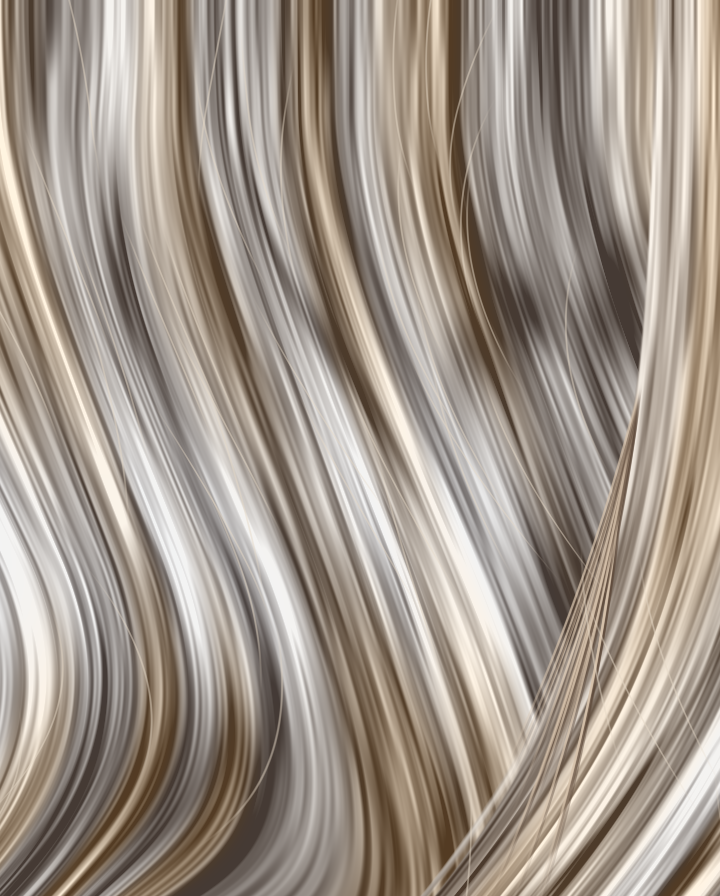
Give the GLSL for this texture, as a Shadertoy shader.

```glsl
// Long blonde hair: fine highlighted strands falling in soft, sweeping waves.

float hash(vec2 p) {
    vec3 q = fract(p.xyx * vec3(0.1031, 0.1030, 0.0973));
    q += dot(q, q.yzx + 33.33);
    return fract((q.x + q.y) * q.z);
}

float noise(vec2 p) {
    vec2 i = floor(p), f = fract(p);
    f = f * f * (3.0 - 2.0 * f);
    return mix(mix(hash(i), hash(i + vec2(1, 0)), f.x),
               mix(hash(i + vec2(0, 1)), hash(i + vec2(1, 1)), f.x), f.y);
}

float bump(float x, float center, float width) {
    float d = (x - center) / width;
    return exp(-d * d);
}

// Streamline coordinate of the main fall: sweeps right, then curls back at left
float mainFlow(float x, float t) {
    float curl = max(t - 0.62, 0.0);
    float sweep = 0.25 * smoothstep(0.12, 1.0, t);
    return x - sweep + 1.25 * curl * curl * (1.0 - smoothstep(0.08, 0.52, x));
}

// Streamline coordinate of the right lock, which sweeps to the lower left
float sideFlow(float x, float t) {
    return x + 0.25 * pow(t, 3.2);
}

// Colour of the hair at root position u and distance t down the fall
vec3 hair(float u, float t, float seed, float light, float sheen) {
    u += 0.022 * (noise(vec2(u * 8.0 + seed, t * 2.6)) - 0.5);
    float lock = noise(vec2(u * 19.0 + seed, t * 1.3));
    float strand = noise(vec2(u * 58.0 + seed, t * 2.2 + 7.0));
    float thin = noise(vec2(u * 135.0 + seed, t * 4.0 + 3.0));
    float fine = noise(vec2(u * 290.0 + seed, t * 9.0));

    float v = 0.59 + light
        + 0.46 * (lock - 0.5) + 0.48 * (strand - 0.5)
        + 0.50 * (thin - 0.5) + 0.52 * (fine - 0.5);
    v += sheen * (0.35 + 0.65 * lock);

    // Dark gaps between locks, and thinner ones between strands
    float gap = abs(noise(vec2(u * 13.0 + seed, t * 1.6 + 20.0)) - 0.5);
    float depth = smoothstep(0.3, 0.7, noise(vec2(u * 9.0 + seed, t * 3.0 + 40.0)));
    v -= 0.42 * depth * (1.0 - smoothstep(0.0, 0.10, gap));
    float slit = noise(vec2(u * 105.0 + seed, t * 3.2 + 60.0));
    v -= 0.38 * smoothstep(0.72, 0.92, slit);

    // Pale highlights
    float streak = noise(vec2(u * 42.0 + seed, t * 1.1 + 80.0));
    v += 0.26 * smoothstep(0.66, 0.9, streak);
    v = clamp(v, 0.0, 1.08);

    // Golden and ash dye, with cool light in the sheen
    vec3 color = mix(vec3(0.29, 0.23, 0.18), vec3(0.93, 0.90, 0.86), v);
    float dye = noise(vec2(u * 25.0 + seed, t * 0.9 + 100.0));
    float warmth = smoothstep(0.4, 0.85, dye) * (1.0 - sheen) - 0.35;
    color += warmth * vec3(0.055, 0.005, -0.065);
    return color + sheen * vec3(-0.035, 0.0, 0.05);
}

// Coverage of a hair at distance d from its centre line
float hairLine(float d, float width) {
    float px = 1.0 / iResolution.y;
    return 1.0 - smoothstep(width - 0.5 * px, width + px, abs(d));
}

void mainImage(out vec4 fragColor, in vec2 fragCoord) {
    vec2 p = fragCoord / iResolution.y;
    float x = p.x, t = 1.0 - p.y;
    float u = mainFlow(x, t), s = sideFlow(x, t);

    // Main fall: lit across its bend, shaded in the curls and under the side lock
    float band = bump(t, 0.56 + 0.08 * noise(vec2(u * 14.0, 5.0)), 0.17);
    float shade = -0.30 * bump(x, 0.27, 0.14) * smoothstep(0.66, 0.88, t)
                - 0.14 * smoothstep(0.62, 0.95, t) * (1.0 - smoothstep(0.1, 0.35, x))
                - 0.22 * bump(s, 0.70, 0.05) * smoothstep(0.2, 0.55, t)
                - 0.10 * bump(x, 0.56, 0.10) * bump(t, 0.25, 0.25);
    vec3 color = hair(u, t, 11.0, shade, 0.36 * band * (1.0 - smoothstep(0.5, 0.72, x)));

    // Side lock with a ragged edge
    float glow = 0.22 * bump(s, 0.825, 0.04) * smoothstep(0.3, 0.7, t)
               - 0.08 * bump(s, 0.75, 0.03);
    vec3 side = hair(s, t, 57.0, glow, 0.16 * bump(t, 0.82, 0.15));
    side += vec3(0.025, 0.0, -0.03) * bump(s, 0.76, 0.05);
    float edge = 0.725 + 0.035 * (noise(vec2(s * 90.0, t * 3.0)) - 0.5);
    color = mix(color, side, smoothstep(edge - 0.006, edge + 0.006, s));

    // Loose hairs fanning off the edge of the side lock
    for (int i = 0; i < 18; i++) {
        float k = float(i), a = hash(vec2(k, 3.1)), b = hash(vec2(k, 8.7));
        float r = t - (0.42 + 0.18 * a);
        float slope = -0.10 - 0.16 * b - 0.5 * r;
        float d = x - (0.715 - 0.03 * a + (slope + 0.25 * r) * r);
        d /= sqrt(1.0 + slope * slope);
        float span = smoothstep(0.0, 0.05, r) * (1.0 - smoothstep(0.25, 0.45, r));
        color = mix(color, vec3(0.36, 0.28, 0.22), 0.5 * span * hairLine(d - 0.0025, 0.0012));
        color = mix(color, vec3(0.84, 0.76, 0.67), 0.75 * span * hairLine(d, 0.001));
    }

    // Stray hairs crossing the flow
    for (int i = 0; i < 44; i++) {
        float k = float(i), a = hash(vec2(k, 21.3)), b = hash(vec2(k, 34.9));
        float r = t - hash(vec2(k, 47.2));
        float d = u - (mix(-0.15, 0.6, a) + (b - 0.5) * 0.5 * r + (a - 0.5) * r * r * 3.0);
        float span = 1.0 - smoothstep(0.05, 0.14, abs(r));
        color = mix(color, vec3(0.90, 0.85, 0.78), 0.5 * span * hairLine(d, 0.0007));
    }
    fragColor = vec4(clamp(color, 0.0, 1.0), 1.0);
}
```
